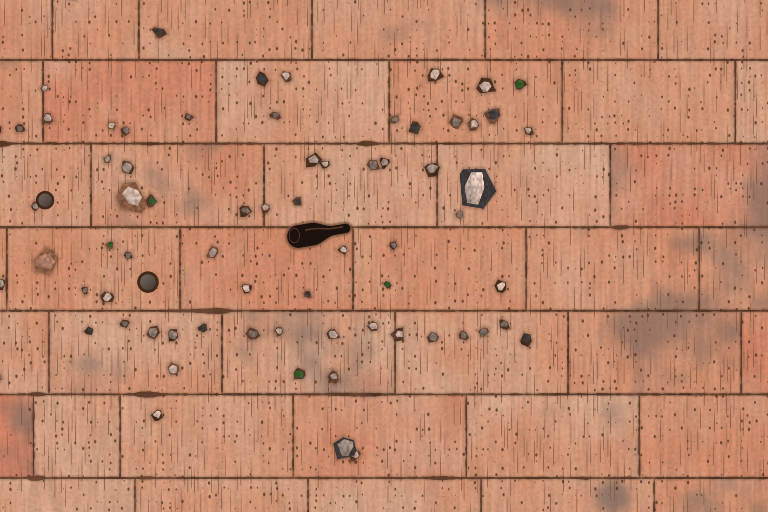
Write a WebGL 2 fragment shader that draws this texture.

```glsl
#version 300 es
precision highp float;
// Scored clay brick wall in running bond, set with glass chips, stones and a bottle.
uniform vec2 u_resolution;
out vec4 fragColor;

#define BRICK vec2(0.338, 0.1633)
#define FIRST_JOINT 0.0664
#define JOINT_HALF 0.0019
#define CHIP_CHANCE 0.28
#define CHIP_SIZE 0.0095
#define SCRATCH_CHANCE 0.24
#define PIT_CHANCE 0.30
#define STAIN 0.55

const vec3 CLAY = vec3(0.80, 0.54, 0.415);
const vec3 PALE = vec3(0.81, 0.635, 0.53);
const vec3 RED = vec3(0.79, 0.49, 0.385);
const vec3 BROWN = vec3(0.54, 0.36, 0.26);
const vec3 DARK = vec3(0.26, 0.16, 0.10);
const vec3 SLATE = vec3(0.24, 0.22, 0.22);
const vec3 GREY = vec3(0.45, 0.39, 0.36);
const vec3 QUARTZ = vec3(0.76, 0.66, 0.61);

// Course offsets in brick widths, bottom to top
const float OFFSET[7] = float[7](0.78, 0.694, 0.283, 0.04, 0.526, 0.249, 0.803);

float hash(vec2 p) {
  vec3 q = fract(p.xyx * 0.1031);
  q += dot(q, q.yzx + 33.33);
  return fract((q.x + q.y) * q.z);
}

float noise(vec2 p) {
  vec2 i = floor(p), f = fract(p);
  f *= f * (3.0 - 2.0 * f);
  return mix(mix(hash(i), hash(i + vec2(1, 0)), f.x),
             mix(hash(i + vec2(0, 1)), hash(i + 1.0), f.x), f.y);
}

float fbm(vec2 p) {
  return 0.55 * noise(p) + 0.3 * noise(p * 2.1 + 7.0) + 0.15 * noise(p * 4.3 + 19.0);
}

// Coverage of a signed distance, one pixel soft
float cover(float d) {
  float px = 0.6 / u_resolution.y;
  return 1.0 - smoothstep(-px, px, d);
}

// Irregular six-sided fragment
float shard(vec2 q, float seed, float r) {
  float d = -1.0;
  for (int i = 0; i < 6; i++) {
    vec2 key = vec2(float(i) + 3.0, seed);
    float a = 1.047 * (float(i) + 0.7 * hash(key));
    d = max(d, dot(q, vec2(cos(a), sin(a))) - r * (0.65 + 0.5 * hash(key + 41.0)));
  }
  return d;
}

// Fragment seated in a shadowed socket
void inlay(inout vec3 col, vec2 q, float seed, float r, vec3 rim, vec3 face) {
  float grain = 0.82 + 0.36 * noise(q * 190.0 + seed);
  float d = shard(q, seed, r);
  col = mix(col, col * 0.72, 0.6 * (1.0 - smoothstep(0.0, 0.008, d)));
  col = mix(col, rim * grain, cover(d));
  float inner = shard(q - r * vec2(0.06, 0.1), seed + 5.0, r * 0.72);
  col = mix(col, face * grain * (1.0 + 5.0 * (q.x + q.y)), cover(max(inner, d + r * 0.12)));
}

// Round bottle base
void disc(inout vec3 col, vec2 q, float r) {
  float d = length(q) - r;
  col = mix(col, DARK, cover(d));
  col = mix(col, GREY * (0.8 + 8.0 * (q.y - q.x)), cover(d + r * 0.28));
}

void bottle(inout vec3 col, vec2 p) {
  vec2 a = vec2(0.583, 0.538), axis = vec2(0.092, 0.016);
  vec2 q = p - a;
  float t = clamp(dot(q, axis) / dot(axis, axis), 0.0, 1.0);
  float r = mix(0.022, 0.009, smoothstep(0.3, 0.75, t));
  vec2 side = q - axis * t;
  float d = length(side) - r;
  col = mix(col, BROWN * 0.8, 0.8 * (1.0 - smoothstep(0.0, 0.008, d)));
  col = mix(col, vec3(0.11, 0.065, 0.05), cover(d));
  float gleam = cover(abs(side.y - r * 0.45) - 0.0015) * step(0.15, t) * step(t, 0.95);
  float base = cover(abs(length((q + vec2(0.008, -0.002)) * vec2(1.4, 1.0)) - 0.014) - 0.001);
  col = mix(col, vec3(0.46, 0.33, 0.27), 0.6 * max(gleam, base) * cover(d));
}

void main() {
  vec2 p = gl_FragCoord.xy / u_resolution.y;

  // Brick layout, with a half brick at the left of two courses
  float y = (p.y - FIRST_JOINT) / BRICK.y;
  float row = floor(y);
  float x = p.x / BRICK.x - OFFSET[clamp(int(row) + 1, 0, 6)];
  vec2 id = vec2(floor(x), row), uv = vec2(fract(x), y - row);
  if (id.x < 0.0 && (row == 0.0 || row == 5.0)) {
    id.x -= 0.5 * step(uv.x, 0.5);
    uv.x = fract(uv.x * 2.0) * 0.5;
    uv.x = uv.x > 0.25 ? uv.x + 0.5 : uv.x;
  }
  vec2 edge = (0.5 - abs(uv - 0.5)) * BRICK;
  float tone = hash(id * 2.0 + 31.0), cloud = fbm(p * 9.0 + id * 3.0);

  // Clay tint, fine grain and grey stains
  vec3 col = mix(RED, CLAY, smoothstep(0.0, 0.35, tone));
  col = mix(col, PALE, clamp(0.55 * tone + 1.3 * (cloud - 0.45), 0.0, 1.0));
  col *= 0.91 + 0.11 * noise(p * vec2(230.0, 14.0)) + 0.08 * noise(p * 210.0);
  float stained = step(0.6, hash(id * 2.0 + 77.0));
  float stain = stained * smoothstep(0.48, 0.8, fbm(p * 8.0 + 50.0));
  stain = max(stain, 1.2 * (1.0 - smoothstep(0.015, 0.05, length(p - vec2(1.197, 0.03)))));
  col = mix(col, GREY, STAIN * stain);

  // Vertical scratches, broken into random lengths
  float lane = floor(p.x / 0.0065), run = p.y / 0.065 + 9.0 * hash(vec2(lane, 5.0));
  vec2 key = vec2(lane, floor(run));
  float line = abs(fract(p.x / 0.0065) - 0.3 - 0.4 * hash(key + 13.0)) * 0.0065 - 0.0007;
  float span = smoothstep(0.0, 0.1, fract(run)) * (1.0 - smoothstep(0.4, 0.95, fract(run)));
  col = mix(col, BROWN * 0.85, 0.75 * cover(line) * span * step(hash(key), SCRATCH_CHANCE));

  // Small pits
  vec2 pit = floor(p / 0.013);
  vec2 spot = fract(p / 0.013) - 0.3 - 0.4 * vec2(hash(pit + 3.0), hash(pit + 8.0));
  float hole = length(spot * vec2(1.0, 0.7)) * 0.013 - 0.0024 * hash(pit + 21.0);
  col = mix(col, DARK * 1.3, 0.8 * cover(hole) * step(hash(pit), PIT_CHANCE));

  // Thin joints with chipped edges
  float chipped = 0.006 * smoothstep(0.72, 0.95, noise(p * vec2(14.0, 6.0) + 4.0));
  float rough = 0.0016 * (noise(p * 130.0) - 0.5);
  float joint = min(edge.x + 0.0004, edge.y - chipped) - JOINT_HALF - rough;
  col = mix(col, col * 0.86, 1.0 - smoothstep(0.0, 0.005, joint));
  col = mix(col, mix(DARK, BROWN, 0.5 * noise(p * 30.0)), 0.9 * cover(joint));

  // Two staggered layers of scattered chips
  float busy = (1.0 - smoothstep(1.0, 1.12, p.x)) * step(1.0, row) * step(row, 4.0);
  float rich = exp(-60.0 * dot(p - vec2(0.92, 0.81), p - vec2(0.92, 0.81)));
  for (float k = 0.0; k < 2.0; k++) {
    vec2 g = vec2(p.x / 0.085 + 0.5 * k, y * 2.0), cell = floor(g) + 60.0 * k + 10.0;
    vec2 jitter = vec2(hash(cell + 2.0), hash(cell + 6.0)) - 0.5;
    vec2 q = (fract(g) - 0.5 - 0.4 * jitter) * vec2(0.085, 0.0817);
    if (hash(cell) < mix(0.025, CHIP_CHANCE + 0.3 * rich, busy)) {
      float kind = hash(cell + 17.0);
      vec3 face = mix(GREY, QUARTZ, smoothstep(0.2, 0.8, kind));
      face = kind > 0.93 ? vec3(0.18, 0.35, 0.16) : kind < 0.15 ? SLATE : face;
      float size = CHIP_SIZE * (0.75 + 0.6 * hash(cell + 29.0) + 0.4 * rich);
      inlay(col, q, kind * 90.0, size, mix(DARK, BROWN, 0.6 * hash(cell + 37.0)), face);
    }
  }

  // Larger inlays
  inlay(col, p - vec2(0.26, 0.613), 12.0, 0.029, BROWN, QUARTZ);
  inlay(col, p - vec2(0.088, 0.488), 23.0, 0.025, BROWN, vec3(0.64, 0.46, 0.38));
  inlay(col, (p - vec2(0.928, 0.629)) * vec2(1.75, 1.0), 34.0, 0.05, SLATE, QUARTZ);
  inlay(col, p - vec2(0.674, 0.125), 45.0, 0.026, SLATE, GREY * 1.3);
  disc(col, p - vec2(0.289, 0.449), 0.021);
  disc(col, p - vec2(0.088, 0.609), 0.018);
  bottle(col, p);
  fragColor = vec4(clamp(col, 0.0, 1.0), 1.0);
}
```
